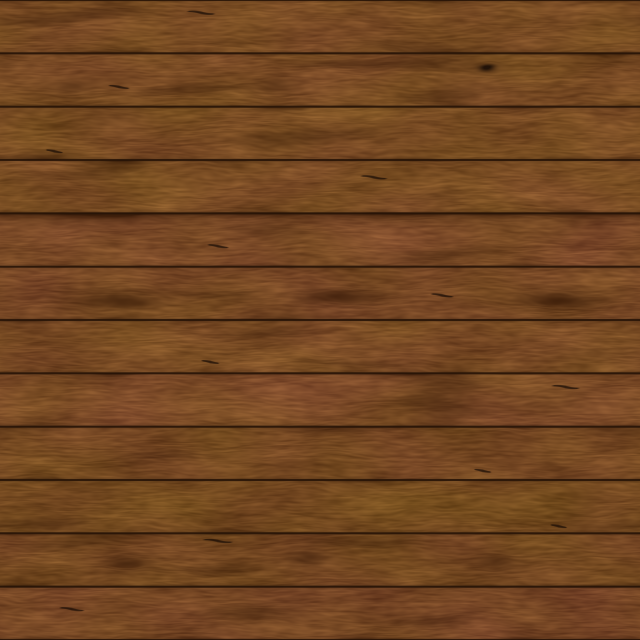
Give the GLSL for this texture, as a Shadertoy shader.

```glsl
const float PLANKS = 12.0;

vec2 hash2(vec2 p) {
    vec3 q = fract(p.xyx * vec3(0.1031, 0.1030, 0.0973));
    q += dot(q, q.yzx + 33.33);
    return fract((q.xx + q.yz) * q.zy);
}

float corner(vec2 cell, vec2 offset, float period) {
    float angle = 6.2832 * hash2(vec2(mod(cell.x, period), cell.y)).x;
    return dot(vec2(cos(angle), sin(angle)), offset);
}

// Gradient noise that wraps across x after a whole number of cells
float noise(vec2 p, float period) {
    vec2 i = floor(p), f = fract(p);
    vec2 s = f * f * f * (f * (f * 6.0 - 15.0) + 10.0);
    vec2 e = vec2(1.0, 0.0);
    return mix(mix(corner(i, f, period), corner(i + e, f - e, period), s.x),
               mix(corner(i + e.yx, f - e.yx, period), corner(i + 1.0, f - 1.0, period), s.x), s.y);
}

float streaks(vec2 uv, vec2 cells) {
    return noise(uv * cells, cells.x);
}

// Offset from a centre, with x wrapped around the canvas
vec2 wrapOffset(vec2 uv, vec2 centre) {
    vec2 d = uv - centre;
    return vec2(d.x - round(d.x), d.y);
}

void mainImage(out vec4 fragColor, in vec2 fragCoord) {
    vec2 uv = fragCoord / iResolution.xy;
    float pixel = 1.0 / iResolution.y;
    float row = floor(uv.y * PLANKS);
    float v = fract(uv.y * PLANKS);
    float stain = 0.0, core = 0.0, bend = 0.0;

    // Knots: clusters on three planks, with the grain swelling around them
    for (float k = 0.0; k < 9.0; k++) {
        float group = floor(k / 3.0);
        float knotRow = ceil(10.0 - 4.5 * group);
        if (knotRow != row) continue;
        vec2 r = hash2(vec2(k + 3.0, 41.0));
        vec2 centre = vec2(0.1 + 0.33 * mod(k, 3.0) + 0.12 * r.x,
                           (knotRow + 0.3 + 0.45 * r.y) / PLANKS);
        vec2 d = wrapOffset(uv, centre);
        d.y += 0.006 * streaks(uv, vec2(14.0, 60.0));
        vec2 size = vec2(group == 1.0 ? 0.055 : 0.028, 0.011);
        float falloff = exp(-dot(d / size, d / size));
        stain += falloff * (0.35 + 0.35 * r.x);
        core += step(0.55, r.y) * exp(-dot(d / size, d / size) * 6.0);
        bend += d.y * falloff * 0.6;
    }

    // Cracks: short tapered slits with a slight tilt
    for (float k = 0.0; k < 12.0; k++) {
        vec2 r = hash2(vec2(k + 7.0, 83.0));
        float crackRow = mod(k * 5.0 + 2.0, PLANKS);
        if (crackRow != row) continue;
        vec2 d = wrapOffset(uv, vec2(r.x, (crackRow + 0.12 + 0.76 * r.y) / PLANKS));
        d.y += 0.08 * d.x + 0.001 * sin(d.x * 140.0);
        float taper = max(0.0, 1.0 - abs(d.x) / (0.014 + 0.012 * r.y));
        float halfWidth = 0.0018 * taper;
        core += 0.7 * smoothstep(0.0, 0.3, taper)
              * (1.0 - smoothstep(halfWidth * 0.3, halfWidth + pixel, abs(d.y)));
        stain += 0.2 * taper * exp(-abs(d.y) * 350.0);
    }

    // Grain: fine streaks over broad patches, shifted per plank
    vec2 p = vec2(uv.x, uv.y - bend + row * 1.37);
    p.y += 0.010 * streaks(p, vec2(5.0, 20.0)) + 0.003 * streaks(p, vec2(18.0, 70.0));
    float fine = 0.42 * streaks(p, vec2(26.0, 230.0))
               + 0.28 * streaks(p, vec2(52.0, 340.0))
               + 0.22 * streaks(p, vec2(9.0, 120.0));
    float patches = 0.40 * streaks(p, vec2(6.0, 22.0))
                  + 0.25 * streaks(p, vec2(13.0, 48.0));
    float plankTone = 0.24 * (hash2(vec2(row, 19.0)).x - 0.5);
    float tone = 0.51 + fine + patches + plankTone;
    vec3 color = mix(vec3(0.37, 0.21, 0.09), vec3(0.56, 0.36, 0.185), tone);

    // Drift between reddish and golden wood
    float hue = streaks(p + 5.3, vec2(7.0, 14.0)) + hash2(vec2(row, 57.0)).y - 0.5;
    color += vec3(-0.006, 0.018, -0.022) * hue;

    // Long smears, and soiling along the plank edges
    stain += 0.5 * smoothstep(0.18, 0.65, streaks(p + 2.7, vec2(4.0, 25.0)));
    float edge = min(v, 1.0 - v);
    float soil = streaks(vec2(uv.x, row + step(0.5, v) * 0.5), vec2(8.0, 3.7));
    stain += 0.6 * smoothstep(0.1, 0.5, soil) * exp(-edge * 14.0);
    if (row == 7.0) stain += (0.75 + 0.6 * soil) * exp(-(1.0 - v) * 9.0);
    color = mix(color, vec3(0.20, 0.09, 0.02), clamp(stain, 0.0, 0.85));
    color = mix(color, vec3(0.09, 0.045, 0.02), clamp(core, 0.0, 0.85));

    // Joints: narrow dark gaps with a soft shadow
    float gap = edge / PLANKS;
    color *= 1.0 - 0.25 * exp(-gap * 450.0);
    float joint = 1.0 - smoothstep(0.0006, 0.0010 + pixel, gap);
    color = mix(color, vec3(0.15, 0.075, 0.025), 0.88 * joint);

    fragColor = vec4(clamp(color, 0.0, 1.0), 1.0);
}
```
